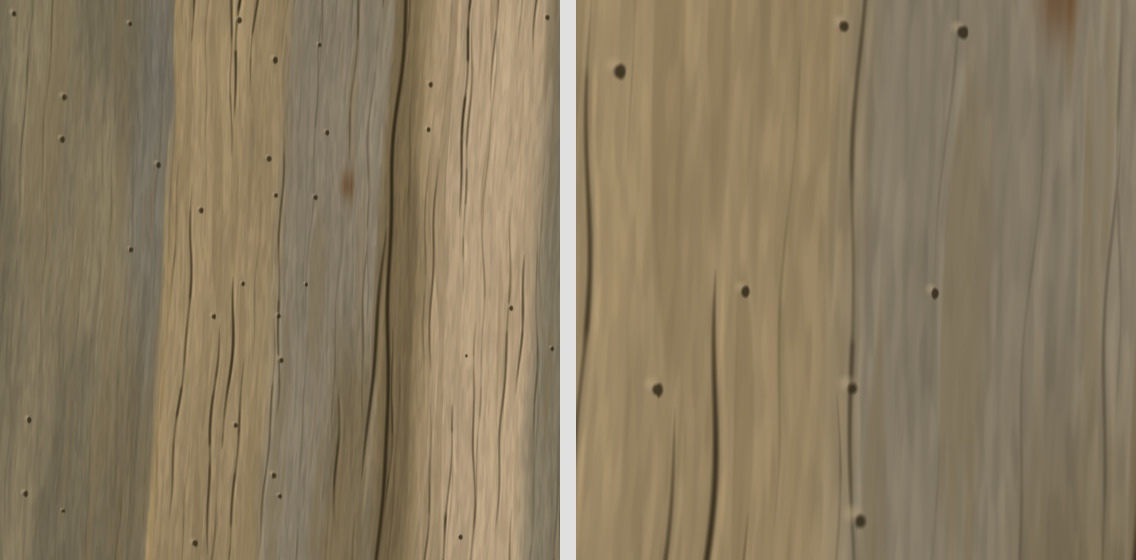
Left: the whole. Right: its middle third, enlarged.
Write a WebGL 2 fragment shader that draws this texture.

```glsl
#version 300 es
precision highp float;
// Weathered timber: upright tan and grey bands with fine fibres, long cracks and pits.

#define LEAN 0.05            // sideways drift of the grain from bottom to top
#define BAND_WANDER 0.045    // raggedness of the band borders
#define FIBRE_CONTRAST 0.17
#define STAIN_CONTRAST 0.24
#define CRACK_COLUMNS 19.0
#define CRACK_WIDTH 0.0030
#define PIT_CELLS 15.0
#define PIT_CHANCE 0.13
#define CRACK_COLOUR vec3(0.19, 0.16, 0.10)
#define TAN vec3(0.585, 0.510, 0.380)
#define GREY vec3(0.515, 0.475, 0.400)
#define BROWN vec3(0.445, 0.385, 0.275)

uniform vec2 u_resolution;
out vec4 fragColour;

vec2 hash2(vec2 p) {
    vec3 q = fract(p.xyx * vec3(0.1031, 0.1030, 0.0973));
    q += dot(q, q.yzx + 33.33);
    return fract((q.xx + q.yz) * q.zy);
}

// Smooth cellular noise: cell values blended by distance to their seeds, about -0.5 to 0.5.
float cellNoise(vec2 p) {
    vec2 base = floor(p);
    float total = 0.0, weights = 0.0001;
    for (int j = -1; j <= 1; j++)
    for (int i = -1; i <= 1; i++) {
        vec2 cell = base + vec2(i, j);
        vec2 away = cell + hash2(cell) - p;
        float w = exp(-5.0 * dot(away, away));
        total += w * hash2(cell + 71.0).x;
        weights += w;
    }
    return total / weights - 0.5;
}

float band(float x, float from, float to, float soft) {
    return smoothstep(from - soft, from + soft, x) * (1.0 - smoothstep(to - soft, to + soft, x));
}

// Darkness of a crack at sideways distance d; along runs from 0 to 1 over its length.
float crack(float d, float along, float width, float px) {
    float taper = sqrt(max(4.0 * along * (1.0 - along), 0.0));
    float core = 1.0 - smoothstep(0.0, width * taper + px, abs(d));
    float halo = exp(-abs(d) / (width * 1.8));
    return taper * (0.85 * core + 0.15 * halo);
}

// Broad colour bands, laid out across the grain.
vec3 bandColour(float x, float y, float stain) {
    vec3 c = mix(vec3(0.455, 0.420, 0.335), vec3(0.500, 0.455, 0.355), smoothstep(-0.2, 0.2, stain));
    c = mix(c, vec3(0.455, 0.435, 0.385), 0.85 * band(x, 0.225, 0.29, 0.02) * smoothstep(0.05, 0.6, y));
    c = mix(c, BROWN, 0.45 * band(x, 0.21, 0.255, 0.02) * (1.0 - smoothstep(0.3, 0.6, y)));
    c = mix(c, TAN, smoothstep(0.286, 0.296, x));
    c = mix(c, vec3(0.63, 0.54, 0.37), 0.6 * band(x, 0.291, 0.306, 0.006));
    c = mix(c, GREY, smoothstep(0.475, 0.51, x));
    c = mix(c, BROWN, 0.75 * band(x, 0.595, 0.68, 0.02) * (1.0 - smoothstep(0.25, 0.5, y)));
    c = mix(c, BROWN, smoothstep(0.675, 0.695, x));
    c = mix(c, vec3(0.565, 0.490, 0.365), smoothstep(0.725, 0.755, x));
    c = mix(c, vec3(0.685, 0.600, 0.480), smoothstep(0.745, 0.80, x));
    return mix(c, vec3(0.465, 0.435, 0.360), 0.9 * smoothstep(0.94, 0.98, x));
}

void main() {
    vec2 p = gl_FragCoord.xy / u_resolution;
    float px = 1.0 / min(u_resolution.x, u_resolution.y);
    float y = p.y;

    // Leaning, gently waving grain coordinate
    float g = p.x - LEAN * (y - 0.5) + 0.004 * sin(6.0 * y + 5.0 * p.x) + 0.0015 * sin(17.0 * y + 11.0 * p.x);

    // Bands, stains and fibres
    float stain = cellNoise(vec2(g * 16.0, y * 2.5));
    float streak = cellNoise(vec2(g * 62.0, y * 3.5) + 20.0);
    float fibre = cellNoise(vec2(g * 150.0, y * 6.0) + 50.0);
    float fine = cellNoise(vec2(g * 290.0, y * 32.0) + 90.0);
    float edge = g + BAND_WANDER * (0.5 * stain + 0.35 * streak) + 0.004 * fibre;
    vec3 colour = bandColour(edge, y, stain);
    colour *= 1.0 + STAIN_CONTRAST * (0.5 * stain + 0.35 * streak);
    colour *= 1.0 + FIBRE_CONTRAST * (0.6 * fibre + 0.65 * fine);
    colour = mix(colour, BROWN, 0.4 * smoothstep(0.14, 0.36, streak + 0.4 * fibre));

    // Scattered cracks, fainter in the smooth left part
    float leftFade = mix(0.35, 1.0, smoothstep(0.27, 0.31, g));
    float dark = 0.0, lip = 0.0;
    float column = floor(g * CRACK_COLUMNS);
    for (int k = 0; k < 2; k++)
    for (int i = -1; i <= 1; i++) {
        vec2 id = vec2(column + float(i), float(k) * 37.0);
        vec2 place = hash2(id + 5.0);
        float run = y * (1.1 + 0.6 * place.x) + place.y * 7.0;
        vec2 trait = hash2(id + vec2(11.0, 13.0 * floor(run)));
        float along = fract(run) / (0.35 + 0.6 * trait.x);
        float x = (id.x + 0.2 + 0.6 * place.x) / CRACK_COLUMNS;
        x += 0.005 * sin(7.0 * y + 6.3 * place.y) + 0.0016 * sin(33.0 * y + 6.3 * trait.x);
        float strength = (0.2 + 0.8 * trait.y * trait.y) * leftFade;
        float broken = smoothstep(-0.3, 0.1, cellNoise(vec2(id.x * 3.7 + id.y, y * 22.0)));
        strength *= mix(0.5, 1.0, broken);
        dark = max(dark, strength * crack(g - x, along, CRACK_WIDTH * (0.3 + 0.7 * strength), px));
        lip = max(lip, strength * crack(g - x - 0.005, along, CRACK_WIDTH, px));
    }

    // Long main split and its slanting branch
    float wave = 0.0015 * sin(23.0 * y) + 0.003 * sin(8.0 * y);
    dark = max(dark, crack(g - 0.697 - wave, 0.25 + 0.5 * y, CRACK_WIDTH * 1.5, px));
    float branch = p.x - 0.688 + 0.11 * (0.55 - y) - wave;
    dark = max(dark, 0.9 * crack(branch, (y - 0.14) / 0.46, CRACK_WIDTH * 1.3, px));
    lip = max(lip, 0.9 * crack(branch - 0.009, (y - 0.06) / 0.5, CRACK_WIDTH * 2.0, px));
    colour = mix(colour, colour * 1.16, lip);
    colour = mix(colour, CRACK_COLOUR, min(dark, 0.95));

    // Rust mark
    vec2 rust = (p - vec2(0.62, 0.67)) / vec2(0.010, 0.026);
    float rustShape = exp(-dot(rust, rust)) * (0.8 + 0.9 * fibre);
    colour = mix(colour, vec3(0.36, 0.20, 0.08), clamp(rustShape, 0.0, 0.8));

    // Small pits, each with a pale rim on one side
    vec2 cell = floor(p * PIT_CELLS);
    vec2 pick = hash2(cell + 140.0);
    vec2 away = p - (cell + 0.2 + 0.6 * hash2(cell + 170.0)) / PIT_CELLS;
    float size = 0.0025 + 0.0025 * pick.y;
    float present = step(pick.x, PIT_CHANCE);
    float ragged = length(away * vec2(1.0, 0.8)) + 0.002 * fine;
    float rim = 1.0 - smoothstep(0.0, size * 1.8, length(away - vec2(-size, size)));
    colour = mix(colour, vec3(0.72, 0.64, 0.50), 0.5 * present * rim);
    colour = mix(colour, CRACK_COLOUR, 0.85 * present * (1.0 - smoothstep(size * 0.4, size + px, ragged)));

    fragColour = vec4(clamp(colour, 0.0, 1.0), 1.0);
}
```
